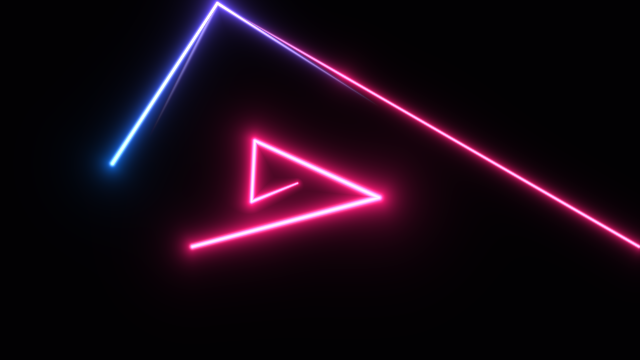
Reproduce this background procedurally as a Shadertoy shader.

```glsl
// Neon light strokes: a pink angular spiral under a blue and magenta peak, glowing on black.

// Adds one tapered stroke; each end holds position (xy), core radius (z) and power (w).
void addStroke(vec2 p, vec4 a, vec4 b, vec3 tintA, vec3 tintB, inout vec3 tube, inout vec3 haze) {
    vec2 along = b.xy - a.xy;
    float h = clamp(dot(p - a.xy, along) / dot(along, along), 0.0, 1.0);
    vec4 nearest = mix(a, b, h);
    vec3 tint = mix(tintA, tintB, h) * nearest.w;
    float d = length(p - nearest.xy) / nearest.z;

    float core = exp(-d * d * 0.8) * nearest.w;
    tube = max(tube, tint * 0.95 * exp(-d / 3.5) + 0.85 * core);
    haze += tint * 0.22 * exp(-d / 11.0);
}

void mainImage(out vec4 fragColor, in vec2 fragCoord) {
    // Height spans 0 to 1, with the 16:9 scene centred
    vec2 p = (fragCoord - 0.5 * iResolution.xy) / iResolution.y + vec2(0.889, 0.5);
    vec3 pink = vec3(1.0, 0.09, 0.46);
    vec3 violet = vec3(0.40, 0.30, 1.0);
    vec3 azure = vec3(0.06, 0.44, 0.95);
    vec3 tube = vec3(0.0), haze = vec3(0.0);

    // Spiral, growing thicker from its inner end
    vec4 spiral[5] = vec4[5](
        vec4(0.826, 0.491, 0.0025, 0.8),
        vec4(0.699, 0.440, 0.0050, 1.0),
        vec4(0.708, 0.609, 0.0055, 1.0),
        vec4(1.053, 0.451, 0.0075, 1.0),
        vec4(0.535, 0.315, 0.0060, 1.0));
    for (int i = 0; i < 4; i++)
        addStroke(p, spiral[i], spiral[i + 1], pink, pink, tube, haze);

    // Left arm of the peak, with a faint violet companion
    vec4 apex = vec4(0.604, 0.991, 0.0040, 0.95);
    addStroke(p, vec4(0.3125, 0.546, 0.0062, 1.0), apex, azure, violet, tube, haze);
    addStroke(p, vec4(0.410, 0.610, 0.0030, 0.0), vec4(apex.xy, 0.0050, 0.55),
              violet, violet, tube, haze);

    // Right arm: a fading violet ray beside the long magenta ray
    addStroke(p, apex, vec4(1.060, 0.700, 0.0020, 0.0), violet, violet, tube, haze);
    vec4 bend = vec4(0.955, 0.788, 0.0030, 0.85);
    addStroke(p, vec4(apex.xy, 0.0025, 0.2), bend, vec3(0.7, 0.2, 0.9), pink, tube, haze);
    addStroke(p, bend, vec4(1.775, 0.315, 0.0036, 0.9), pink, pink, tube, haze);

    vec3 color = vec3(0.006, 0.002, 0.010) + tube + haze;
    fragColor = vec4(min(color, 1.0), 1.0);
}
```
